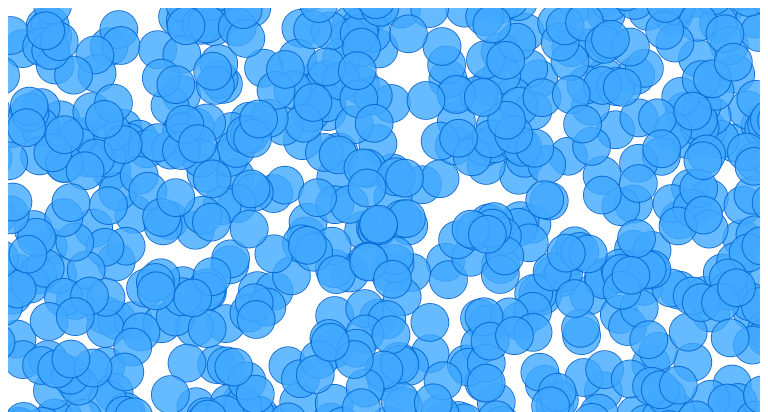
This pattern is drawn by a Shadertoy shader. Its source:

```glsl
// Translucent blue discs with thin dark rims, scattered at random on white.
// Each layer is a shifted coarse grid holding one jittered disc per cell;
// the layers are blended back to front, then trimmed by a white margin.

#define RADIUS 0.0457      // disc radius, in canvas heights
#define RIM_WIDTH 0.0025   // outline thickness
#define CELL (8.0 * RADIUS) // grid spacing inside one layer
#define LAYERS 42          // more layers give denser cover
#define FILL_ALPHA 0.8
#define MARGIN 0.0195      // white border at left, right and top
#define FILL_COLOR vec3(0.25, 0.66, 1.0)
#define RIM_COLOR vec3(0.035, 0.43, 0.85)
#define PAPER_COLOR vec3(1.0)

// Integer hash: cell and layer to three values in 0..1
vec3 hash3(ivec3 cell) {
    uvec3 v = uvec3(cell + 4096) * 1664525u + 1013904223u;
    v.x += v.y * v.z; v.y += v.z * v.x; v.z += v.x * v.y;
    v ^= v >> 16u;
    v.x += v.y * v.z; v.y += v.z * v.x; v.z += v.x * v.y;
    return vec3(v >> 8u) / 16777216.0;
}

// Pixel coverage of the region where the signed distance is negative
float coverage(float dist, float pixel) {
    return clamp(0.5 - dist / pixel, 0.0, 1.0);
}

// Distance from p to the single disc in its cell of the given layer
float discDistance(vec2 p, int layer) {
    vec2 shift = hash3(ivec3(layer, 91, 17)).xy;
    vec2 grid = p / CELL + shift;
    vec2 cell = floor(grid);
    vec2 jitter = hash3(ivec3(ivec2(cell), layer)).xy;
    float pad = 1.1 * RADIUS / CELL; // keeps the disc inside its cell
    vec2 center = mix(vec2(pad), vec2(1.0 - pad), jitter);
    return length(grid - cell - center) * CELL - RADIUS;
}

void mainImage(out vec4 fragColor, in vec2 fragCoord) {
    float pixel = 1.0 / iResolution.y;
    vec2 p = fragCoord * pixel;
    float aspect = iResolution.x * pixel;
    vec3 color = PAPER_COLOR;

    // Stack the discs: translucent fill, then opaque rim
    for (int layer = 0; layer < LAYERS; layer++) {
        float d = discDistance(p, layer);
        float outer = coverage(d - 0.5 * RIM_WIDTH, pixel);
        float inner = coverage(d + 0.5 * RIM_WIDTH, pixel);
        color = mix(color, FILL_COLOR, FILL_ALPHA * inner);
        color = mix(color, RIM_COLOR, outer - inner);
    }

    // White margin on three sides
    float frame = MARGIN - min(min(p.x, aspect - p.x), 1.0 - p.y);
    color = mix(PAPER_COLOR, color, coverage(frame, pixel));

    fragColor = vec4(color, 1.0);
}
```
